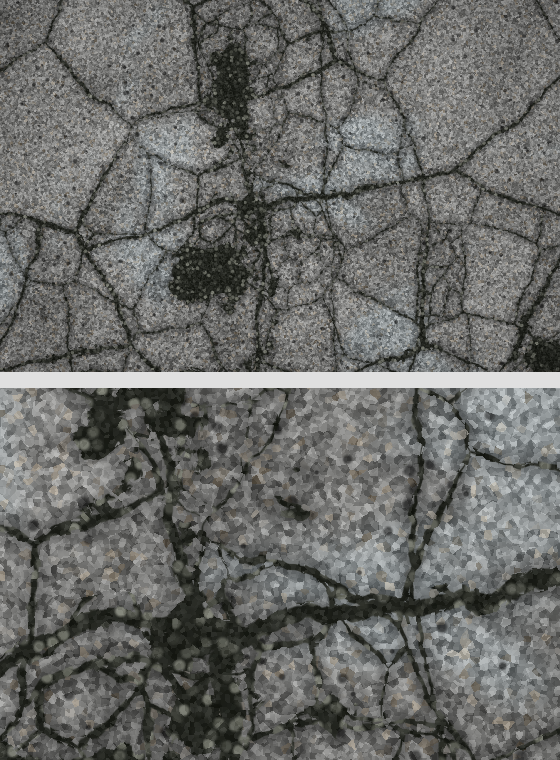
Top: the whole. Bottom: its middle third, enlarged.
This texture is drawn by a Shadertoy shader. Its source:

```glsl
// Weathered concrete broken into slabs, shards and dark gravel.
// Three sizes of Voronoi cracks are nested by a damage map, bent by
// layered sines, and covered with cellular grain, pits and pebbles.

vec2 hash2(vec2 p) {
    vec3 q = fract(p.xyx * vec3(.1031, .1030, .0973));
    q += dot(q, q.yzx + 33.33);
    return fract((q.xx + q.yz) * q.zy);
}

// Layered sines, each layer turned and bent by the last
float waves(vec2 p) {
    float sum = 0., amp = .5;
    for (int i = 0; i < 6; i++) {
        p = mat2(.8, .6, -.6, .8) * p * 1.85 + 1.7;
        p += .7 * sin(p.yx * .6);
        sum += amp * sin(p.x) * sin(p.y);
        amp *= .55;
    }
    return sum;
}

// Cellular noise: distance to the nearest point, and two random values
vec3 grains(vec2 p) {
    vec2 base = floor(p);
    vec3 best = vec3(9.);
    for (int j = -1; j <= 1; j++)
    for (int i = -1; i <= 1; i++) {
        vec2 cell = base + vec2(i, j);
        float d = length(cell + hash2(cell) - p);
        if (d < best.x) best = vec3(d, hash2(cell + 71.));
    }
    return best;
}

// Voronoi cracks: edge distance, centre of the piece, random id
vec4 cracks(vec2 p, float scale) {
    p *= scale;
    vec2 base = floor(p), near = vec2(9.), home = base;
    for (int j = -1; j <= 1; j++)
    for (int i = -1; i <= 1; i++) {
        vec2 cell = base + vec2(i, j);
        vec2 r = cell + .05 + .9 * hash2(cell + scale * 17.) - p;
        if (dot(r, r) < dot(near, near)) { near = r; home = cell; }
    }
    float edge = 9.;
    for (int j = -2; j <= 2; j++)
    for (int i = -2; i <= 2; i++) {
        vec2 cell = home + vec2(i, j);
        vec2 r = cell + .05 + .9 * hash2(cell + scale * 17.) - p;
        vec2 gap = r - near;
        if (dot(gap, gap) > 1e-5)
            edge = min(edge, dot(.5 * (near + r), normalize(gap)));
    }
    return vec4(vec3(edge, p + near) / scale, hash2(home + 31.).x);
}

float blob(vec2 p, vec2 centre, vec2 size) {
    vec2 v = (p - centre) / size;
    return exp(-dot(v, v));
}

// Broken band down the middle, rubble at lower left, worn lower half
float damage(vec2 p) {
    float band = blob(p, vec2(.71, .45), vec2(.22, .9));
    float heap = .9 * blob(p, vec2(.28, .2), vec2(.35, .13));
    return max(max(band, heap), .5 * smoothstep(.55, .3, p.y));
}

void mainImage(out vec4 fragColor, in vec2 fragCoord) {
    vec2 p = fragCoord / iResolution.y;
    float aa = 1. / iResolution.y;
    vec3 grit = grains(p * 150.);
    vec3 dust = grains(p * 250. + 9.);
    vec3 pit = grains(p * 48. + 5.);
    vec3 pebble = grains(p * 85. + 3.);

    // Nested pieces
    vec2 q = p + .025 * vec2(waves(p * 7.), waves(p * 7. + 40.));
    vec4 coarse = cracks(q, 2.6), medium = cracks(q, 5.5), fine = cracks(q, 14.);
    float harm = damage(p), wear = clamp(.5 + waves(p * 6. + 20.), 0., 1.);
    float tone = coarse.w;
    float slab = coarse.x - .0015 - .004 * wear - .003 * harm;
    if (damage(coarse.yz) + .4 * coarse.w > .5) {
        slab = min(slab, medium.x - .0008 - .003 * wear * (.4 + harm));
        tone = medium.w;
    }
    if (damage(medium.yz) + .5 * medium.w > .95 || coarse.x < .03 * wear * harm) {
        slab = min(slab, fine.x - .0005 - .003 * wear);
        tone = fine.w;
    }

    // Long upright joint
    float joint = abs(q.x - .86 - .04 * (1. - p.y));
    slab = min(slab, joint - .001 - .002 * wear);

    // Gravel pools and crumbled edges
    float pool = harm * (.38 + .6 * waves(p * 9. + 60.));
    pool = max(pool, blob(p, vec2(.56, .26), vec2(.16, .11)));
    pool = max(pool, blob(p, vec2(.62, .77), vec2(.08, .17)));
    pool = max(pool, blob(p, vec2(1.5, .02), vec2(.13, .09)));
    slab = min(slab, .07 * (.6 - pool + .35 * waves(p * 24.)));
    slab += .003 * (grit.y - .5);

    // Concrete: mottling, pale bluish stains, grain and pits
    float mottle = waves(p * 5. + 11.);
    vec3 stone = vec3(.475, .475, .468) + .07 * (tone - .5) + .07 * mottle;
    float stain = smoothstep(.15, .65, waves(p * 4. + 83.) + .25 * harm * tone);
    stone = mix(stone, vec3(.57, .605, .62), .65 * stain);
    stone += .24 * (grit.y - .5) + .17 * (dust.y - .5);
    stone += vec3(.04, .01, -.03) * smoothstep(.85, 1., grit.z);
    float hole = step(.86, pit.y) * smoothstep(.3, .12, pit.x / (.4 + pit.z));
    stone *= 1. - .5 * hole;
    stone *= mix(.74, 1., smoothstep(0., .018, slab));

    // Dark soil with scattered pebbles
    vec3 soil = vec3(.125, .133, .112) + .1 * (dust.y - .5);
    float round = smoothstep(.6, .25, pebble.x);
    soil += round * vec3(.34, .34, .32) * pebble.y * pebble.y * smoothstep(-.03, 0., slab + .016 * pebble.z);
    soil += .07 * round * (pebble.z - .4);

    vec3 color = mix(soil, stone, smoothstep(-aa, aa, slab));
    vec2 rim = fragCoord / iResolution.xy - .5;
    color *= 1.05 - .35 * dot(rim, rim);
    fragColor = vec4(clamp(color, 0., 1.), 1.);
}
```
